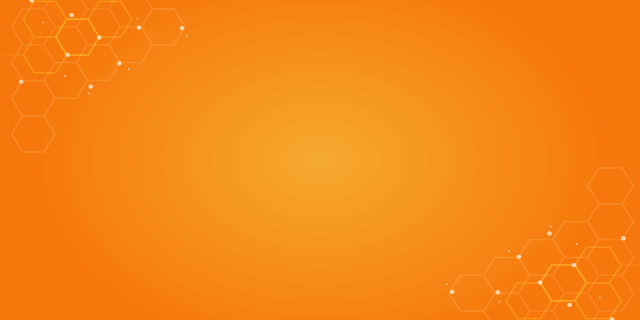
Reproduce this background procedurally as a Shadertoy shader.

```glsl
// Orange oval glow with fine honeycomb outlines and dots in two opposite corners.

const vec3 EDGE_ORANGE = vec3(0.963, 0.468, 0.042);
const vec3 CORE_AMBER  = vec3(0.963, 0.668, 0.185);
const vec3 PALE_LINE   = vec3(1.00, 0.68, 0.36);
const vec3 GOLD_LINE   = vec3(1.00, 0.73, 0.18);
const vec3 CREAM_DOT   = vec3(1.00, 0.87, 0.71);

// Signed distance to a flat-topped hexagon with circumradius 1
float hexagon(vec2 p) {
    p = abs(p);
    return max(p.y, dot(p, vec2(0.866, 0.5))) - 0.866;
}

float stroke(float d, float width, float pixel) {
    return 1.0 - smoothstep(0.0, width + pixel, abs(d));
}

float disc(vec2 p, float radius, float pixel) {
    float coverage = min(1.0, 2.0 * radius / pixel);
    return coverage * (1.0 - smoothstep(-0.5, 0.5, (length(p) - radius) / pixel));
}

// Centre of a honeycomb cell, by column and row
vec2 cellCentre(float column, float row) {
    return vec2(1.5 * column, 0.866 * (column + 2.0 * row));
}

// Oval glow in soft steps
vec3 glow(vec2 p) {
    const float STEPS = 12.0;
    float t = min(length(p * vec2(1.0, 1.45)) / 0.9, 1.0) * STEPS;
    float stepped = floor(t) + smoothstep(0.2, 0.8, fract(t));
    return mix(CORE_AMBER, EDGE_ORANGE, min(stepped / STEPS, 1.0));
}

// Pale honeycomb: one diagonal strip and the cells on its outer side
float paleLines(vec2 q, float pixel) {
    float ink = 0.0;
    for (int column = 0; column < 5; column++) {
        for (int row = 0; row < 4; row++) {
            if (row == 0 && column > 0) continue;
            if (row == 3 && column > 1) continue;
            if (row == 2 && column == 4) continue;
            float strength = row < 2 ? 0.34 : 0.27;
            float d = hexagon(q - cellCentre(float(column), float(row)));
            ink = max(ink, strength * stroke(d, 0.02, pixel));
        }
    }
    return ink;
}

// Gold honeycomb: a bright cell, three neighbours and a short tail
float goldLines(vec2 q, float pixel) {
    vec2 g = q - vec2(2.04, 4.70);
    float ink = 0.75 * stroke(hexagon(g), 0.025, pixel);
    for (int i = 0; i < 3; i++) {
        float side = i < 2 ? -1.0 : 1.0;
        float rise = i == 0 ? -1.0 : 1.0;
        float d = hexagon(g - vec2(1.5 * side, 0.866 * rise));
        ink = max(ink, 0.42 * stroke(d, 0.02, pixel));
    }
    float tail = smoothstep(-4.0, -2.5, g.x) * step(g.x, -2.5);
    return max(ink, 0.25 * tail * stroke(g.y + 0.866, 0.02, pixel));
}

// Large dots near the cell corners and small satellites
float dots(vec2 q, float pixel) {
    vec2 large[9] = vec2[9](
        vec2(6.86, 5.13), vec2(4.88, 5.16), vec2(3.97, 3.43),
        vec2(2.65, 2.30), vec2(-0.56, 2.54), vec2(1.58, 3.84),
        vec2(3.05, 4.68), vec2(1.77, 5.77), vec2(-0.07, 6.47));
    vec2 small[6] = vec2[6](
        vec2(7.08, 4.77), vec2(4.81, 5.60), vec2(4.40, 3.15),
        vec2(2.58, 1.96), vec2(1.46, 2.82), vec2(0.46, 5.41));
    float ink = 0.0;
    for (int i = 0; i < 9; i++) ink = max(ink, 0.88 * disc(q - large[i], 0.105, pixel));
    for (int i = 0; i < 6; i++) ink = max(ink, 0.75 * disc(q - small[i], 0.042, pixel));
    return ink;
}

void mainImage(out vec4 fragColor, in vec2 fragCoord) {
    vec2 p = fragCoord / iResolution.y;
    float aspect = iResolution.x / iResolution.y;
    vec3 color = glow(p - 0.5 * vec2(aspect, 1.0));

    // Measure from the upper left or lower right corner; the right group is wider
    bool onLeft = p.x < 0.5 * aspect;
    vec2 corner = onLeft ? vec2(p.x, 1.0 - p.y) : vec2(aspect - p.x, p.y);
    vec2 origin = onLeft ? vec2(0.104, 0.419) : vec2(0.0923, 0.419);
    vec2 cellSize = onLeft ? vec2(0.0677, 0.0645) : vec2(0.0721, 0.0645);
    vec2 q = (corner - origin) / cellSize * vec2(1.0, -1.0);
    float pixel = 1.0 / (iResolution.y * cellSize.y);

    color = mix(color, PALE_LINE, paleLines(q, pixel));
    color = mix(color, GOLD_LINE, goldLines(q, pixel));
    color = mix(color, CREAM_DOT, dots(q, pixel));
    fragColor = vec4(color, 1.0);
}
```
